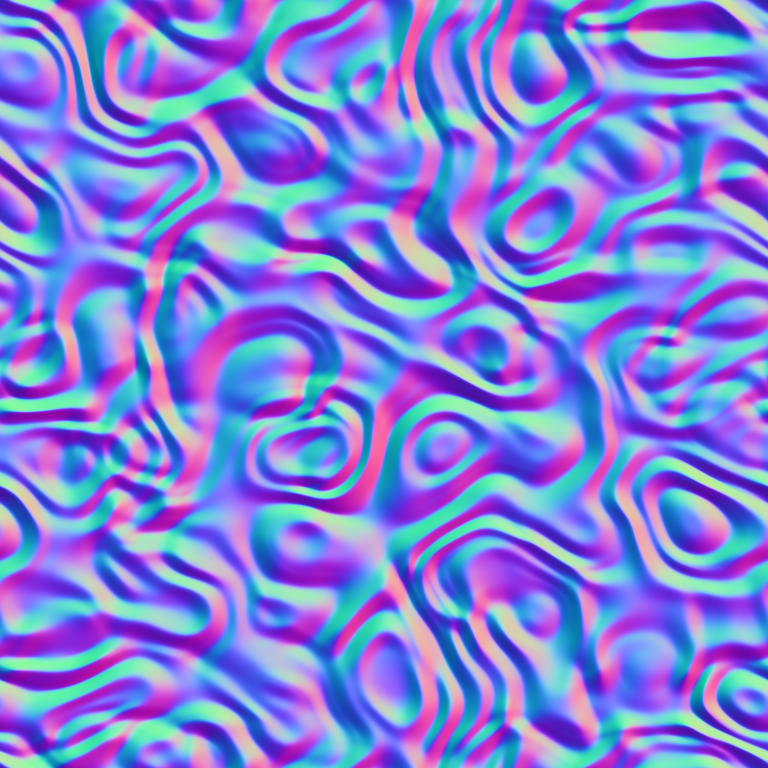
Give the GLSL for this texture map, as a three.js fragment shader.

```glsl
// Tileable tangent-space normal map of a folded, marbled relief.
// A smooth noise height field is sampled through a strong noise warp, which
// squeezes it into flowing ridges; its slope is encoded as an RGB normal.

varying vec2 vUv;

const vec2  BASE_CELLS   = vec2(4.0);       // height noise cells per canvas
const vec2  WARP_CELLS   = vec2(5.0, 6.0);  // warp noise cells per canvas
const vec2  WARP_AMOUNT  = vec2(5.6, 3.5);  // unequal, so ridges grow long
const float WARP_DETAIL  = 0.16;            // share of the finer warp octave
const float RELIEF       = 0.062;           // height of the ridges
const float SAMPLE_STEP  = 0.0018;          // slope sampling distance

const float SEED_HEIGHT  = 3.0;
const float SEED_WARP_X  = 17.0;
const float SEED_WARP_Y  = 41.0;

// Sine-free hash: two values in 0..1 from a cell and a seed.
vec2 hash2(vec2 cell, float seed) {
  vec3 p = fract(vec3(cell.xyx + seed * 1.37) * vec3(0.1031, 0.1030, 0.0973));
  p += dot(p, p.yzx + 33.33 + seed);
  return fract((p.xx + p.yz) * p.zy);
}

// Slope direction of a lattice point, repeating with the period.
vec2 latticeGradient(vec2 cell, vec2 period, float seed) {
  vec2 wrapped = floor(mod(cell + 0.5, period));
  return normalize(hash2(wrapped, seed) * 2.0 - 0.9999);
}

// Periodic gradient noise, about -0.7..0.7.
float gradientNoise(vec2 p, vec2 period, float seed) {
  vec2 cell = floor(p);
  vec2 f = p - cell;
  vec2 u = f * f * f * (f * (f * 6.0 - 15.0) + 10.0);
  vec2 e = vec2(1.0, 0.0);
  float a = dot(latticeGradient(cell, period, seed), f);
  float b = dot(latticeGradient(cell + e.xy, period, seed), f - e.xy);
  float c = dot(latticeGradient(cell + e.yx, period, seed), f - e.yx);
  float d = dot(latticeGradient(cell + e.xx, period, seed), f - e.xx);
  return mix(mix(a, b, u.x), mix(c, d, u.x), u.y);
}

// Broad noise with a weak finer octave.
float warpNoise(vec2 uv, float seed) {
  vec2 p = uv * WARP_CELLS;
  float broad = gradientNoise(p, WARP_CELLS, seed);
  float fine = gradientNoise(p * 2.0 + 0.37, WARP_CELLS * 2.0, seed + 7.0);
  return broad + WARP_DETAIL * fine;
}

// Relief height: noise read at a warped position.
float height(vec2 uv) {
  vec2 warp = vec2(warpNoise(uv, SEED_WARP_X), warpNoise(uv, SEED_WARP_Y));
  return gradientNoise(uv * BASE_CELLS + WARP_AMOUNT * warp, BASE_CELLS, SEED_HEIGHT);
}

void main() {
  // Central differences give the slope in canvas units.
  vec2 e = vec2(SAMPLE_STEP, 0.0);
  vec2 slope = vec2(height(vUv + e.xy) - height(vUv - e.xy),
                    height(vUv + e.yx) - height(vUv - e.yx)) / (2.0 * SAMPLE_STEP);

  // Encode the unit normal as colour.
  vec3 normal = normalize(vec3(-slope * RELIEF, 1.0));
  gl_FragColor = vec4(normal * 0.5 + 0.5, 1.0);
}
```
